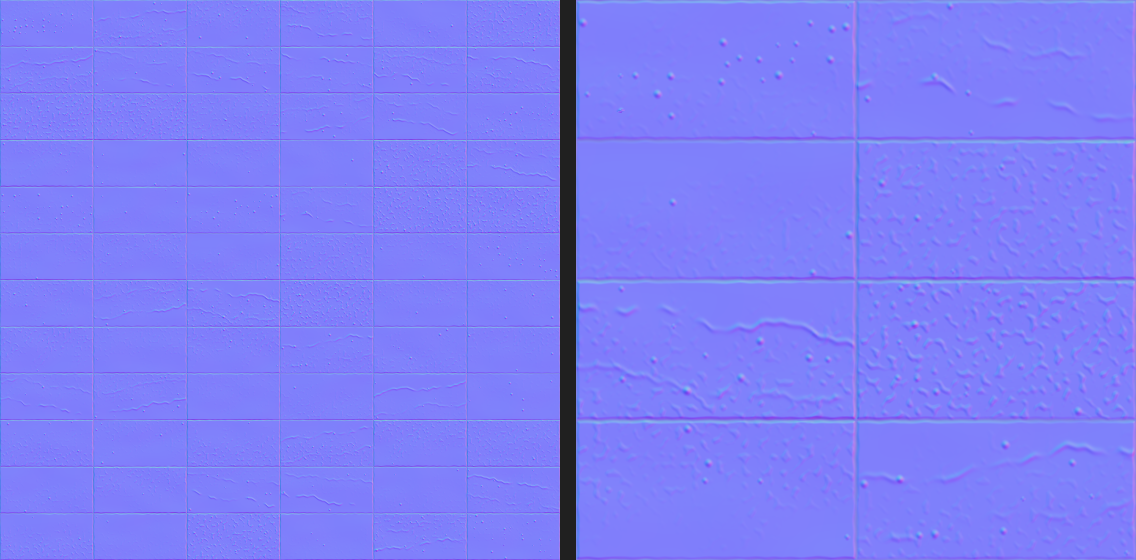
Left: the whole. Right: its middle third, enlarged.
A three.js fragment shader for this texture map:

```glsl
varying vec2 vUv;

#define ROWS 12.0
#define TILE vec2(2.0, 1.0)
#define JOINT_WIDTH 0.02
#define JOINT_DEPTH 0.009
#define LEVEL_STEP 0.006
#define GRAIN_SCALE 17.0
#define GRAIN_HEIGHT 0.0042
#define VEIN_WIDTH 0.02
#define VEIN_HEIGHT 0.007
#define LUMP_SCALE 8.0
#define LUMP_HEIGHT 0.013
#define SLOPE_STEP 0.012

float hash(vec2 p) {
  p = fract(p * vec2(0.1031, 0.1137));
  p += dot(p, p.yx + 33.33);
  return fract((p.x + p.y) * p.x * 91.7);
}

vec2 gradientAt(vec2 cell) {
  float angle = 6.2832 * hash(cell);
  return vec2(cos(angle), sin(angle));
}

float gradientNoise(vec2 p) {
  vec2 i = floor(p), f = p - i;
  vec2 u = f * f * f * (f * (f * 6.0 - 15.0) + 10.0);
  vec2 e = vec2(1.0, 0.0);
  float low = mix(dot(gradientAt(i), f), dot(gradientAt(i + e), f - e), u.x);
  float high = mix(dot(gradientAt(i + e.yx), f - e.yx),
                   dot(gradientAt(i + 1.0), f - 1.0), u.x);
  return mix(low, high, u.y);
}

// Fine raised specks, fading out towards one side of the tile
float grain(vec2 q, vec2 seed, float amount, float evenness) {
  float speck = smoothstep(0.08, 0.5, gradientNoise(q * GRAIN_SCALE + seed));
  float patches = gradientNoise(q * 2.5 + seed);
  float cover = smoothstep(0.05, 0.85, q.y + 0.6 * patches);
  return GRAIN_HEIGHT * amount * speck * mix(cover, 1.0, evenness);
}

// Two thin wandering ridges, broken along their length
float veins(vec2 q, vec2 seed) {
  float h = 0.0;
  for (int i = 0; i < 2; i++) {
    float k = float(i);
    vec2 s = seed + 19.0 * k;
    float path = 0.17 + 0.42 * k + 0.14 * q.x
      + 0.16 * gradientNoise(vec2(q.x * 1.7, 0.3) + s)
      + 0.05 * gradientNoise(vec2(q.x * 9.0, 0.7) + s);
    float d = (q.y - path) / VEIN_WIDTH;
    float strength = smoothstep(-0.35, 0.3, gradientNoise(vec2(q.x * 5.0, 0.4) + s));
    h += exp(-d * d) * strength * (1.0 - 0.45 * k);
  }
  return VEIN_HEIGHT * h;
}

// Scattered round lumps, at most one per cell
float lumps(vec2 q, vec2 seed, float density) {
  vec2 g = q * LUMP_SCALE, cell = floor(g);
  vec2 key = cell + seed;
  vec2 centre = 0.3 + 0.4 * vec2(hash(key + 5.3), hash(key + 11.9));
  float size = mix(0.12, 0.28, hash(key + 23.1));
  float d = length(g - cell - centre) / size;
  float bump = 1.0 - smoothstep(0.0, 1.0, d);
  return LUMP_HEIGHT * bump * size * 3.2 * step(hash(key + 37.7), density);
}

// Groove mask: 1 in the joint, 0 on the tile face
float joint(vec2 q) {
  vec2 border = min(q, TILE - q);
  float ragged = 0.012 * gradientNoise(q * 9.0);
  return 1.0 - smoothstep(0.0, JOINT_WIDTH, min(border.x, border.y) + ragged);
}

float surface(vec2 p) {
  vec2 id = floor(p / TILE);
  vec2 q = p - id * TILE;
  float groove = joint(q);

  // Random mirroring and finish for each tile
  vec2 mirrored = step(0.5, vec2(hash(id + 3.7), hash(id + 8.2)));
  q = mix(q, TILE - q, mirrored);
  vec2 seed = floor(vec2(hash(id + 14.6), hash(id + 29.3)) * 200.0);
  float kind = hash(id + 41.5);
  float veined = step(kind, 0.22);
  float chained = step(0.22, kind) * step(kind, 0.36);
  float mottled = step(0.36, kind) * step(kind, 0.48);
  float amount = mix(0.12, 0.9, hash(id + 52.4)) + 0.5 * mottled;

  float h = grain(q, seed, amount, mottled);
  h += 0.008 * gradientNoise(q * vec2(1.2, 2.0) + seed + 0.37);
  if (veined > 0.5) h += veins(q, seed);
  float band = (q.y - 0.25 - 0.25 * q.x) / 0.2;
  float density = 0.012 + 0.045 * veined + 0.03 * mottled
    + 0.5 * chained * exp(-band * band);
  h += lumps(q, seed, density);

  float level = LEVEL_STEP * (hash(id + 63.8) - 0.5);
  return mix(h + level, -JOINT_DEPTH, groove);
}

void main() {
  vec2 p = vUv * ROWS;
  vec2 e = vec2(SLOPE_STEP, 0.0);
  vec2 slope = vec2(surface(p + e) - surface(p - e),
                    surface(p + e.yx) - surface(p - e.yx)) / (2.0 * SLOPE_STEP);
  vec3 normal = normalize(vec3(-slope, 1.0));
  vec3 colour = (0.5 + 0.5 * normal) * vec3(1.0, 1.0, 0.985);

  // Duller tone at the bottom of the joints
  float groove = joint(mod(p, TILE));
  colour = mix(colour, vec3(0.5, 0.52, 0.8), 0.4 * groove);
  gl_FragColor = vec4(colour, 1.0);
}
```
